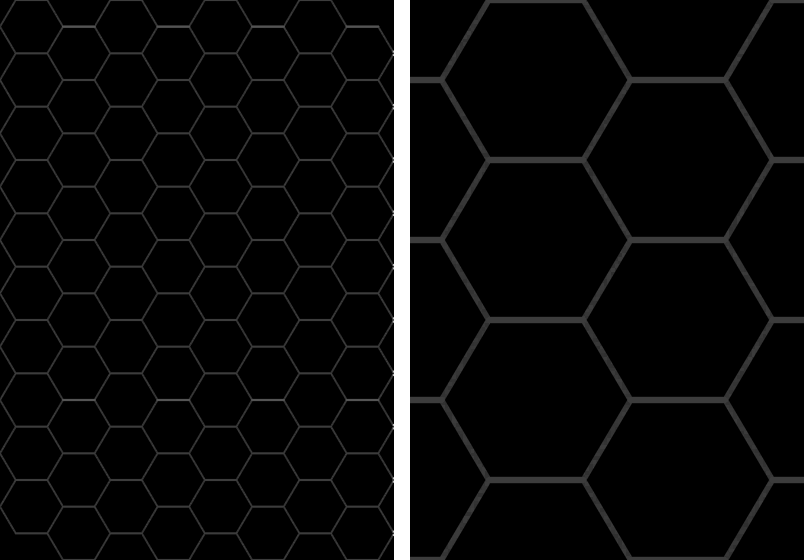
Left, the full canvas; right, a detail of the centre.
Write a WebGL 2 fragment shader that draws this pattern.

```glsl
#version 300 es
precision highp float;
// Black honeycomb of 8 columns by 10 flat-topped hexagons with thin grey outlines.

uniform vec2 u_resolution;
out vec4 fragColor;

// Layout: the canvas is 25 half-sides wide and 21 half-cells high
const float COLUMNS = 8.0;
const float ROWS = 10.0;
const vec2 GRID = vec2(25.0, 21.0);

// Line half-widths and details, as fractions of the canvas height
const float FLAT_HALF = 0.0019;
const float SLOPE_HALF = 0.0017;
const float GRAIN_SIZE = 0.0022;
const float GRAIN_DEPTH = 0.22;
const float BRIGHT_PERIOD = 7.0;
const vec2 NICK_SIZE = vec2(0.0021, 0.0048);
const float NICK_GAP = 0.0014;

const vec3 BACKGROUND = vec3(0.0);
const vec3 LINE = vec3(0.235);
const vec3 BRIGHT_LINE = vec3(0.33);
const vec3 NICK = vec3(0.75);

float hash(vec2 p) {
    return fract(sin(dot(p, vec2(127.1, 311.7))) * 43758.5453);
}

float segmentDistance(vec2 p, vec2 a, vec2 b) {
    vec2 ab = b - a;
    return length(p - a - ab * clamp(dot(p - a, ab) / dot(ab, ab), 0.0, 1.0));
}

// Antialiased coverage from a signed distance, negative inside
float coverage(float d, float pixel) {
    return clamp(0.5 - d / pixel, 0.0, 1.0);
}

void main() {
    float pixel = 1.0 / u_resolution.y;
    vec2 canvas = vec2(u_resolution.x * pixel, 1.0);
    vec2 p = gl_FragCoord.xy * pixel;
    p.y = 1.0 - p.y;                       // rows count down from the top
    vec2 unit = canvas / GRID;             // half a side, half a cell height
    vec2 g = p / unit;

    float flatLine = 0.0, slopeLine = 0.0, bright = 0.0;

    // Outlines of the nearest cell in the two overlapping columns
    for (int i = 0; i < 2; i++) {
        float column = clamp(floor(g.x / 3.0) - float(i), 0.0, COLUMNS - 1.0);
        float odd = mod(column, 2.0);
        float row = clamp(floor((g.y - odd) * 0.5), 0.0, ROWS - 1.0);
        vec2 centre = vec2(2.0 + 3.0 * column, 1.0 + 2.0 * row + odd) * unit;
        vec2 q = abs(p - centre);
        vec2 corner = unit;

        float flatDist = segmentDistance(q, vec2(0.0, unit.y), corner);
        float slopeDist = segmentDistance(q, corner, vec2(2.0 * unit.x, 0.0));
        float edge = coverage(flatDist - FLAT_HALF, pixel);
        flatLine = max(flatLine, edge);
        slopeLine = max(slopeLine, coverage(slopeDist - SLOPE_HALF, pixel));

        // Some horizontal edges of the odd columns are lighter
        float edgeRow = row + step(centre.y, p.y);
        float isBright = odd * (1.0 - step(0.5, mod(edgeRow, BRIGHT_PERIOD)));
        bright = max(bright, edge * isBright);
    }

    // Fine grain roughens the slanted edges
    float grain = hash(floor(p / GRAIN_SIZE));
    slopeLine *= 1.0 - GRAIN_DEPTH * grain;

    vec3 color = mix(BACKGROUND, LINE, max(flatLine, slopeLine));
    color = mix(color, BRIGHT_LINE, bright);

    // Pale nicks beside the outer corners on the right border
    float cornerRow = clamp(floor(g.y * 0.5 + 0.5), 1.0, ROWS);
    vec2 offset = abs(p - vec2(canvas.x, 2.0 * cornerRow * unit.y));
    vec2 outside = offset - NICK_SIZE;
    float nickDist = max(max(outside.x, outside.y), NICK_GAP - offset.y);
    color = mix(color, NICK, coverage(nickDist, pixel));

    fragColor = vec4(color, 1.0);
}
```
